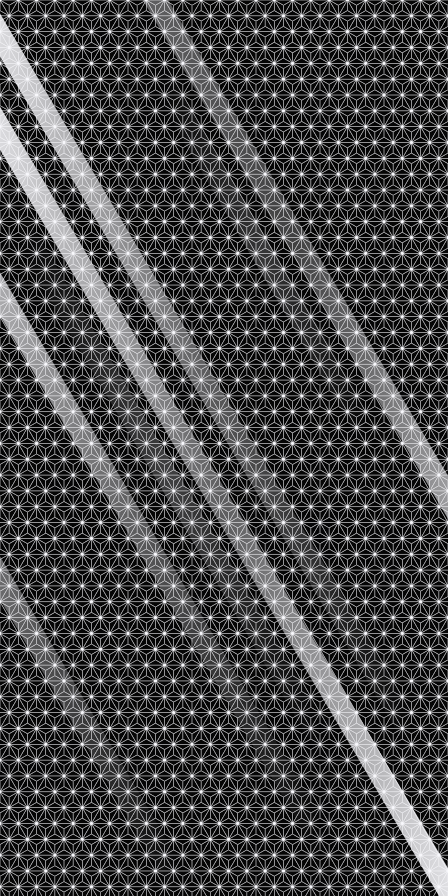
Reproduce this pattern procedurally as a WebGL 1 fragment shader.

```glsl
precision highp float;
// Fine white hemp-leaf (asanoha) lattice on black, crossed by fading diagonal light streaks.

uniform vec2 u_resolution;

const float PI = 3.14159265;
const float STARS_ACROSS = 24.5;
const float LINE_WIDTH = 0.032;    // in star spacings
const float STREAK_SLOPE = 1.70;   // fall per unit of width
const float STREAK_HEIGHT = 0.096; // vertical thickness, in canvas widths
const vec3 GROUND = vec3(0.02);
const vec3 LIGHT = vec3(0.97, 0.97, 0.985);

// Share of a pixel covered by a strip of the given width at signed distance d.
float stripCoverage(float d, float width, float pixel) {
  float upper = clamp((d + 0.5 * width) / pixel + 0.5, 0.0, 1.0);
  float lower = clamp((d - 0.5 * width) / pixel + 0.5, 0.0, 1.0);
  return upper - lower;
}

// Offset from the nearest point of a triangular lattice with unit spacing.
vec2 nearestStar(vec2 p) {
  vec2 cell = vec2(1.0, sqrt(3.0));
  vec2 a = mod(p + 0.5 * cell, cell) - 0.5 * cell;
  vec2 b = mod(p, cell) - 0.5 * cell;
  return dot(a, a) < dot(b, b) ? a : b;
}

// Twelve rays per hexagonal cell join into the leaf lattice.
float hempLeaf(vec2 p, float width, float pixel) {
  vec2 q = nearestStar(p);
  float ink = 0.0;
  for (int i = 0; i < 6; i++) {
    float angle = float(i) * PI / 6.0;
    float d = dot(q, vec2(-sin(angle), cos(angle)));
    ink += stripCoverage(d, width, pixel);
  }
  return min(ink, 1.0);
}

// Diagonal streak: its brightness runs start, middle, end over the x range.
float streak(vec2 p, float centre, vec2 range, vec3 levels, float pixel) {
  float slant = inversesqrt(1.0 + STREAK_SLOPE * STREAK_SLOPE);
  float d = (p.y - STREAK_SLOPE * p.x - centre) * slant;
  float mask = stripCoverage(d, STREAK_HEIGHT * slant, pixel);
  float t = clamp((p.x - range.x) / (range.y - range.x), 0.0, 1.0);
  float firstHalf = mix(levels.x, levels.y, min(2.0 * t, 1.0));
  float level = mix(firstHalf, levels.z, max(2.0 * t - 1.0, 0.0));
  return mask * level;
}

// All streaks, from upper right to lower left.
float streaks(vec2 p, float pixel) {
  float glow = streak(p, -0.59, vec2(0.32, 1.0), vec3(0.38, 0.24, 0.62), pixel);
  glow = max(glow, streak(p, -0.43, vec2(0.36, 0.82), vec3(0.0, 0.20, 0.0), pixel));
  glow = max(glow, streak(p, 0.078, vec2(0.0, 0.92), vec3(0.88, 0.36, 0.0), pixel));
  glow = max(glow, streak(p, 0.286, vec2(0.0, 1.0), vec3(0.88, 0.36, 0.90), pixel));
  glow = max(glow, streak(p, 0.43, vec2(0.04, 0.72), vec3(0.0, 0.24, 0.0), pixel));
  glow = max(glow, streak(p, 0.656, vec2(0.0, 0.72), vec3(0.68, 0.30, 0.0), pixel));
  glow = max(glow, streak(p, 1.29, vec2(0.0, 0.40), vec3(0.42, 0.20, 0.0), pixel));
  return glow;
}

void main() {
  // Canvas widths, measured down from the upper left corner.
  float pixel = 1.0 / u_resolution.x;
  vec2 p = vec2(gl_FragCoord.x, u_resolution.y - gl_FragCoord.y) * pixel;

  vec3 color = mix(GROUND, LIGHT, streaks(p, pixel));
  float ink = hempLeaf(p * STARS_ACROSS, LINE_WIDTH, pixel * STARS_ACROSS);
  color = mix(color, LIGHT, ink);

  gl_FragColor = vec4(color, 1.0);
}
```
